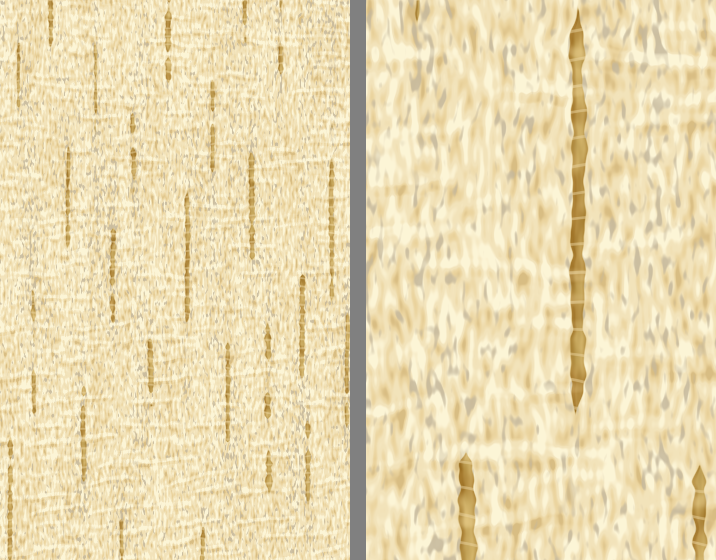
Left, the full canvas; right, a detail of the centre.
A WebGL 1 fragment shader for this texture:

```glsl
precision highp float;
uniform vec2 u_resolution;

const vec3 PALE = vec3(0.99, 0.96, 0.84);
const vec3 CREAM = vec3(0.95, 0.89, 0.73);
const vec3 HONEY = vec3(0.92, 0.83, 0.62);
const vec3 OCHRE = vec3(0.84, 0.73, 0.50);
const vec3 GREY = vec3(0.77, 0.72, 0.61);
const vec3 GOLD = vec3(0.81, 0.69, 0.39);
const vec3 BROWN = vec3(0.62, 0.44, 0.13);

const int VESSELS = 24;
const float SHEET_WIDTH = 0.625;
const float VESSEL_MIN_WIDTH = 0.0024;  // half widths
const float VESSEL_MAX_WIDTH = 0.0054;
const float VESSEL_MIN_LENGTH = 0.05;   // half lengths
const float VESSEL_MAX_LENGTH = 0.17;
const float WALL_SPACING = 0.016;
const vec2 FIBRE_SCALE = vec2(230.0, 75.0);
const vec2 FLECK_SCALE = vec2(250.0, 95.0);
const vec2 RIDGE_SCALE = vec2(11.0, 72.0);
const float RIDGE_LIGHT = 0.32;
const float RIDGE_SHADOW = 0.24;

float hash(vec2 c) {
  vec3 q = fract(c.xyx * 0.1031);
  q += dot(q, q.yzx + 33.33);
  return fract((q.x + q.y) * q.z);
}

vec2 gradient(vec2 c) {
  float angle = 6.2832 * hash(c);
  return vec2(cos(angle), sin(angle));
}

float noise(vec2 p) {
  vec2 c = floor(p), f = p - c;
  vec2 w = f * f * f * (f * (f * 6.0 - 15.0) + 10.0);
  vec2 r = vec2(1.0, 0.0);
  float low = mix(dot(gradient(c), f), dot(gradient(c + r), f - r), w.x);
  float high = mix(dot(gradient(c + r.yx), f - r.yx), dot(gradient(c + 1.0), f - 1.0), w.x);
  return mix(low, high, w.y);
}

// Crumbly cross ridges, bowed so that they rise to the right low on the sheet
float ridge(vec2 p) {
  float tilt = mix(0.16, -0.07, p.y);
  float v = p.y - tilt * p.x + 0.012 * noise(p * 9.0) + 0.004 * noise(p * 55.0);
  return smoothstep(0.1, 0.4, noise(vec2(p.x, v) * RIDGE_SCALE + 17.0));
}

// Returns cover, darkness and the grey streak around one vessel
vec3 vessel(vec2 p, float id, float pixel) {
  float jitter = hash(vec2(id, 3.0)) - 0.5;
  float centreX = (id + 0.5 + 0.8 * jitter) / float(VESSELS) * SHEET_WIDTH;
  float centreY = fract(id * 0.618 + 0.25 * hash(vec2(id, 7.0))) * 1.1 - 0.05;
  float size = hash(vec2(id, 11.0));
  float halfLength = mix(VESSEL_MIN_LENGTH, VESSEL_MAX_LENGTH, size);
  float halfWidth = mix(VESSEL_MIN_WIDTH, VESSEL_MAX_WIDTH, hash(vec2(id, 19.0)));
  float dy = p.y - centreY;
  float dx = p.x - centreX - 0.02 * jitter * dy
    - 0.003 * noise(vec2(id * 5.3, p.y * 9.0)) - 0.0014 * noise(vec2(id * 7.1, p.y * 60.0));

  float along = abs(dy) / halfLength;
  float gaps = smoothstep(-0.38, -0.08, noise(vec2(id * 3.7, p.y * 26.0)));
  float taper = 1.0 - smoothstep(0.85, 1.0, along);
  float width = halfWidth * gaps * taper * (1.0 + 0.7 * noise(vec2(id * 9.7, p.y * 110.0)));
  float cover = (1.0 - smoothstep(-pixel, pixel, abs(dx) - width)) * smoothstep(0.0, pixel, width);

  float rim = smoothstep(0.3, 1.0, abs(dx - 0.0008) / max(width, 0.0005));
  float stain = smoothstep(-0.1, 0.4, noise(vec2(id * 4.3 + p.x * 60.0, p.y * 38.0)));
  float dark = clamp(0.12 + 0.45 * rim + 0.6 * stain, 0.0, 1.0);
  float streak = exp(-dx * dx / 0.00005) * (1.0 - smoothstep(0.8, 2.6, along));
  return vec3(cover, dark, streak);
}

void main() {
  vec2 p = gl_FragCoord.xy / u_resolution.y;
  float pixel = 1.0 / u_resolution.y;

  // Fibre grain and relief
  float sway = 0.004 * noise(p * vec2(12.0, 20.0));
  vec2 q = p + vec2(sway, 0.0);
  float crest = ridge(p);
  float shadow = ridge(p + vec2(0.0, 0.006));
  float tone = 0.85 * noise(q * FIBRE_SCALE) + 0.55 * noise(q * vec2(120.0, 45.0) + 41.0)
    + 0.3 * noise(q * vec2(38.0, 5.0) + 9.0)
    + RIDGE_LIGHT * crest - RIDGE_SHADOW * shadow;

  vec3 color = mix(HONEY, CREAM, smoothstep(-0.38, 0.0, tone));
  color = mix(color, PALE, smoothstep(0.03, 0.36, tone));
  color = mix(color, OCHRE, smoothstep(-0.32, -0.62, tone) * 0.9);

  // Vessels and their grey streaks
  float cover = 0.0, dark = 0.0, streak = 0.0;
  for (int i = 0; i < VESSELS; i++) {
    vec3 v = vessel(p, float(i), pixel);
    dark = mix(dark, v.y, v.x);
    cover = max(cover, v.x);
    streak = max(streak, v.z);
  }

  // Grey flecks gather in upright bands
  float band = 0.24 * streak + 0.35 * noise(q * vec2(30.0, 2.5) + 63.0);
  float fleck = noise(q * FLECK_SCALE + 81.0) + 0.4 * noise(q * vec2(90.0, 40.0) + 5.0);
  float grey = smoothstep(0.08, 0.42, fleck + band - 0.14) * (1.0 - 0.6 * crest);
  color = mix(color, GREY, 0.85 * grey);

  // Vessel fill, crossed by pale walls
  float walls = p.y + 0.008 * noise(p * vec2(30.0, 14.0));
  float wallGap = abs(fract(walls / WALL_SPACING) - 0.5) * WALL_SPACING;
  float wall = 1.0 - smoothstep(0.0004, 0.0004 + 1.5 * pixel, wallGap);
  vec3 fill = mix(GOLD, BROWN, dark) + 0.1 * tone;
  fill = mix(fill, HONEY, 0.5 * wall + 0.2 * crest);
  color = mix(color, fill, 0.92 * cover);

  gl_FragColor = vec4(clamp(color, 0.0, 1.0), 1.0);
}
```
